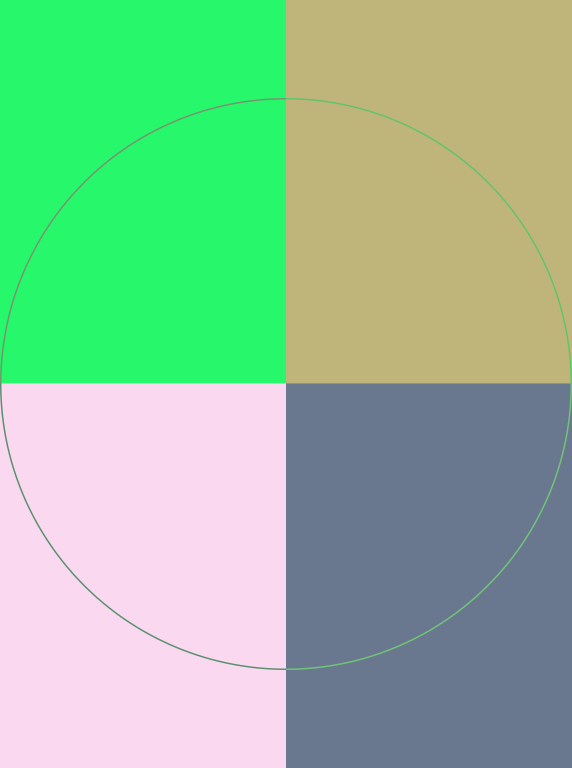
Give the GLSL for this background, as a WebGL 2 fragment shader.

```glsl
#version 300 es
precision highp float;
// Four flat colour quadrants meeting near the canvas centre, crossed by a
// hairline circle that spans the full width and changes tint per quadrant.
// Both layers come from signed distances with pixel-wide edge coverage.

uniform vec2 u_resolution;
out vec4 outColor;

const vec3 GREEN = vec3(0.15, 0.97, 0.42);
const vec3 KHAKI = vec3(0.75, 0.71, 0.48);
const vec3 PINK  = vec3(0.98, 0.85, 0.94);
const vec3 SLATE = vec3(0.41, 0.47, 0.56);

const vec3 LINE_ON_GREEN = vec3(0.47, 0.58, 0.43);
const vec3 LINE_ON_KHAKI = vec3(0.38, 0.77, 0.42);
const vec3 LINE_ON_PINK  = vec3(0.35, 0.56, 0.43);
const vec3 LINE_ON_SLATE = vec3(0.44, 0.77, 0.47);

const float RING_RADIUS = 0.4987;
const float RING_WIDTH = 0.0026;
const float SPLIT_HEIGHT = 0.001;

// Share of a pixel lying on the positive side of an edge.
float coverage(float dist, float pixel) {
    return clamp(dist / pixel + 0.5, 0.0, 1.0);
}

// Blends four colours by the right and top shares of a point.
vec3 quadrants(vec2 side, vec3 topLeft, vec3 topRight, vec3 lowLeft, vec3 lowRight) {
    vec3 top = mix(topLeft, topRight, side.x);
    vec3 low = mix(lowLeft, lowRight, side.x);
    return mix(low, top, side.y);
}

// Signed distance to a circular band, negative inside the line.
float ringDistance(vec2 p, float radius, float width) {
    return abs(length(p) - radius) - 0.5 * width;
}

void main() {
    // Centred coordinates, one unit per canvas width.
    float pixel = 1.0 / u_resolution.x;
    vec2 p = (gl_FragCoord.xy - 0.5 * u_resolution) * pixel;

    // Background quadrants.
    vec2 side = vec2(coverage(p.x, pixel), coverage(p.y - SPLIT_HEIGHT, pixel));
    vec3 color = quadrants(side, GREEN, KHAKI, PINK, SLATE);

    // Hairline circle.
    vec3 lineColor = quadrants(side, LINE_ON_GREEN, LINE_ON_KHAKI, LINE_ON_PINK, LINE_ON_SLATE);
    float line = coverage(-ringDistance(p, RING_RADIUS, RING_WIDTH), pixel);

    outColor = vec4(mix(color, lineColor, line), 1.0);
}
```
